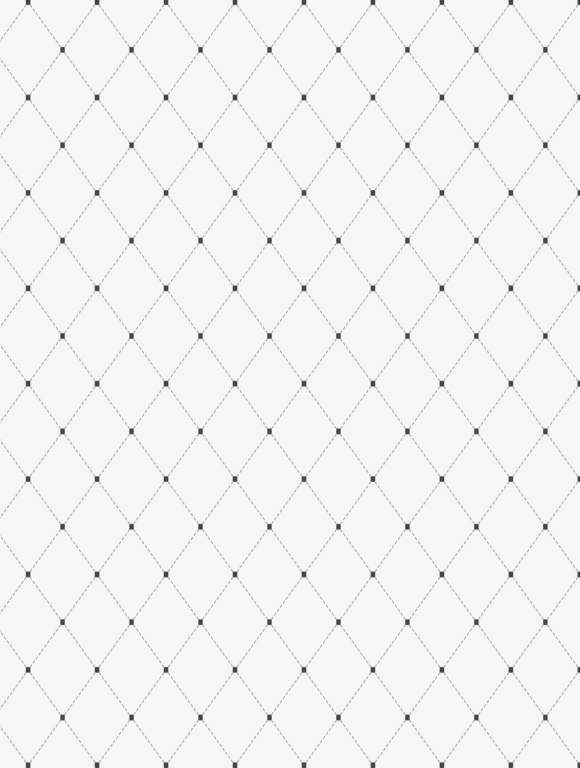
Give the GLSL for this pattern, as a Shadertoy shader.

```glsl
// Pale diamond trellis of fine dashed grey lines with small dark studs at the crossings.

// All lengths are fractions of the canvas height.
const vec2 PERIOD = vec2(0.0898, 0.1242);
const vec2 ORIGIN = vec2(0.0366, 0.0036);
const vec2 STUD_HALF = vec2(0.0029, 0.0037);
const float STUD_ROUNDING = 0.0016;
const float LINE_HALF = 0.00065;
const float DASHES_PER_EDGE = 12.0;
const float DASH_FILL = 0.66;

const vec3 GROUND = vec3(0.963);
const vec3 THREAD = vec3(0.63);
const vec3 STUD = vec3(0.27);

// Signed offset from the nearest integer.
vec2 nearest(vec2 p) {
    return p - floor(p + 0.5);
}

// Share of a filter window covered by a band centred on zero.
float bandCoverage(float offset, float halfWidth, float window) {
    float upper = min(offset + halfWidth, 0.5 * window);
    float lower = max(offset - halfWidth, -0.5 * window);
    return max(upper - lower, 0.0) / window;
}

float roundedBox(vec2 p, vec2 halfSize, float radius) {
    vec2 q = abs(p) - halfSize + radius;
    return length(max(q, 0.0)) + min(max(q.x, q.y), 0.0) - radius;
}

// One dashed line: across is the distance from it, along counts edges.
float dashedLine(float across, float along, float edgeLength, float window) {
    float dashPeriod = edgeLength / DASHES_PER_EDGE;
    float dashOffset = nearest(vec2(along * DASHES_PER_EDGE)).x * dashPeriod;
    float dash = bandCoverage(dashOffset, 0.5 * DASH_FILL * dashPeriod, window);
    return dash * bandCoverage(across, LINE_HALF, window);
}

void mainImage(out vec4 fragColor, in vec2 fragCoord) {
    float pixel = 1.0 / iResolution.y;
    vec2 cell = (fragCoord * pixel - ORIGIN) / PERIOD;

    // Diagonal lattice: lines lie on integers, studs where both are integers.
    vec2 lattice = vec2(cell.x + cell.y, cell.x - cell.y);
    vec2 offset = nearest(lattice);
    vec2 across = offset / length(1.0 / PERIOD);
    float edgeLength = 0.5 * length(PERIOD);

    // Dashed threads in both directions.
    float window = 1.25 * pixel;
    float rising = dashedLine(across.y, lattice.x, edgeLength, window);
    float falling = dashedLine(across.x, lattice.y, edgeLength, window);
    vec3 color = mix(GROUND, THREAD, max(rising, falling));

    // Rounded studs at the crossings.
    vec2 fromStud = 0.5 * vec2(offset.x + offset.y, offset.x - offset.y) * PERIOD;
    float studDistance = roundedBox(fromStud, STUD_HALF, STUD_ROUNDING);
    float stud = clamp(0.5 - studDistance / window, 0.0, 1.0);
    color = mix(color, STUD, stud);

    fragColor = vec4(color, 1.0);
}
```
